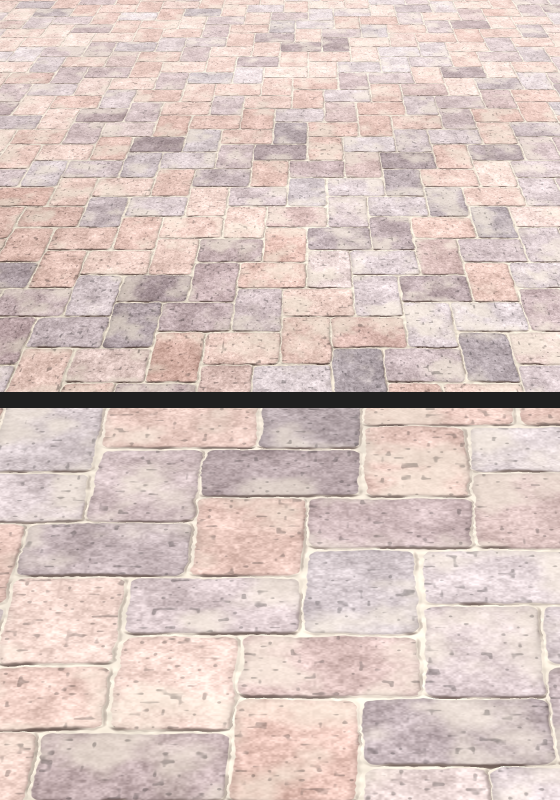
Top, the full canvas; bottom, a detail of the centre.
Give the GLSL for this texture, as a Shadertoy shader.

```glsl
#define HORIZON 1.776
#define VANISH_X 0.793
#define ACROSS 0.0393
#define AWAY 65.93
#define ORIGIN vec2(0.81, 39.62)
#define JOINT 0.045
#define SAMPLES 3
#define ROSE vec3(0.915, 0.785, 0.74)
#define LILAC vec3(0.83, 0.755, 0.76)
#define SLATE vec3(0.65, 0.585, 0.60)
#define SAND vec3(0.97, 0.925, 0.86)
#define SHADOW vec3(0.30, 0.23, 0.21)

float hash(vec2 p) {
    vec3 k = fract(vec3(p.xyx) * 0.1031);
    k += dot(k, k.yzx + 33.33);
    return fract((k.x + k.y) * k.z);
}

float noise(vec2 p) {
    vec2 i = floor(p), f = fract(p);
    f = f * f * (3.0 - 2.0 * f);
    return mix(mix(hash(i), hash(i + vec2(1, 0)), f.x),
               mix(hash(i + vec2(0, 1)), hash(i + vec2(1, 1)), f.x), f.y);
}

float fbm(vec2 p) {
    float sum = 0.0, amp = 0.5;
    for (int i = 0; i < 4; i++) {
        sum += amp * noise(p);
        p = p * 2.03 + 17.1;
        amp *= 0.5;
    }
    return sum / 0.9375;
}

float roundedBox(vec2 p, vec2 halfSize, float radius) {
    vec2 e = abs(p) - halfSize + radius;
    return length(max(e, 0.0)) + min(max(e.x, e.y), 0.0) - radius;
}

// Nearest paver of a 3:2 herringbone: distance, offset from centre, half size, id
float herringbone(vec2 q, out vec2 local, out vec2 halfSize, out vec2 id) {
    vec2 base = floor(vec2((q.y - q.x) / 4.0, (q.x + q.y) / 6.0));
    float nearest = 1e5;
    for (int i = -1; i <= 1; i++)
    for (int j = -1; j <= 1; j++)
    for (int kind = 0; kind < 2; kind++) {
        vec2 cell = base + vec2(i, j);
        vec2 corner = cell.x * vec2(-2, 2) + cell.y * vec2(3, 3);
        vec2 size = (kind == 0 ? vec2(1.5, 1.0) : vec2(1.0, 1.5)) - JOINT;
        vec2 offset = q - corner - (kind == 0 ? vec2(1.5, 1.0) : vec2(-1.0, 0.5));
        float d = roundedBox(offset, size, 0.2);
        if (d < nearest) {
            nearest = d;
            local = offset;
            halfSize = size;
            id = cell + float(kind) * vec2(57, 31) + 200.0;
        }
    }
    return nearest;
}

vec3 paving(vec2 p, float pixel) {
    // Ground plane seen in perspective
    float depth = HORIZON - p.y;
    vec2 q = vec2((p.x - VANISH_X) / (ACROSS * depth), AWAY / depth) - ORIGIN;
    float blur = 0.01 + 0.4 * pixel / (ACROSS * depth);

    // Chipped outlines and joints of uneven width
    vec2 wobble = vec2(noise(q * 2.2), noise(q * 2.2 + 40.0)) - 0.5;
    wobble += 0.5 * vec2(noise(q * 11.0 + 7.0), noise(q * 11.0 + 80.0)) - 0.25;
    vec2 local, halfSize, id;
    float d = herringbone(q + 0.07 * wobble, local, halfSize, id);
    d += 0.07 * (noise(q * 1.1 + 61.0) - 0.45);

    // Tint of each paver
    float grey = smoothstep(0.44, 0.6, hash(id));
    float tone = hash(id + 11.7);
    vec3 paver = mix(ROSE, LILAC, grey);
    paver = mix(paver, SLATE, grey * smoothstep(0.5, 1.0, tone) * 0.85);
    paver += (hash(id + 23.3) - 0.4) * vec3(0.10, 0.14, 0.145);

    // Mottling, grain, pale dust and dark pits
    float mottle = fbm(q * 1.6 + id * 3.7);
    paver += 0.26 * (mottle - 0.47);
    paver += 0.13 * (noise(q * 10.0) - 0.5) + 0.13 * (noise(q * 23.0) - 0.5);
    paver = mix(paver, SAND, 0.6 * smoothstep(0.48, 0.75, fbm(q * 0.8 + id)));
    paver *= 1.0 - 0.25 * smoothstep(0.8, 0.95, noise(q * 8.0 + 31.0));
    paver *= 1.0 - 0.07 * smoothstep(-0.16, 0.0, d);

    // Sandy joints, shaded under the near edge of each paver
    float stone = 1.0 - smoothstep(-blur, blur, d);
    vec3 color = mix(SAND * (0.93 + 0.14 * noise(q * 8.0)), paver, stone);
    float nearEdge = 1.0 - smoothstep(-0.02, 0.12, local.y + halfSize.y);
    float sideEdge = 1.0 - smoothstep(-0.02, 0.06, halfSize.x - local.x);
    float rim = 1.0 - smoothstep(0.03, 0.1, abs(d));
    float patchy = smoothstep(0.25, 0.65, noise(q * 2.3 + 5.0));
    color = mix(color, SHADOW, rim * max(nearEdge, 0.4 * sideEdge) * (0.2 + 0.65 * patchy));

    // Broad light: duller at the lower left, paler in the distance
    color += 0.16 * (fbm(q * vec2(0.13, 0.1) + 3.0) - 0.45);
    color += 0.07 * (p.y - 0.45) + 0.035 * (p.x - 0.7);
    return mix(color, vec3(0.95, 0.90, 0.885), 0.24 * smoothstep(0.2, 1.0, p.y));
}

void mainImage(out vec4 fragColor, in vec2 fragCoord) {
    float pixel = 1.0 / iResolution.y;
    vec3 sum = vec3(0.0);
    for (int i = 0; i < SAMPLES; i++)
    for (int j = 0; j < SAMPLES; j++) {
        vec2 shift = (vec2(i, j) + 0.5) / float(SAMPLES) - 0.5;
        vec3 light = paving((fragCoord + shift) * pixel, pixel / float(SAMPLES));
        sum += clamp(light, 0.0, 1.0);
    }
    fragColor = vec4(sum / float(SAMPLES * SAMPLES), 1.0);
}
```
